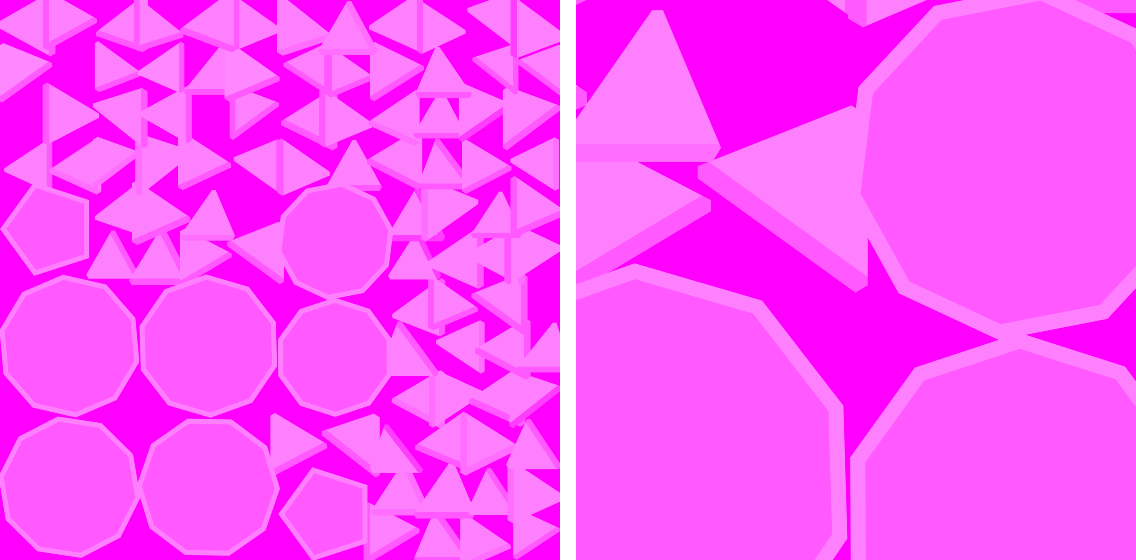
Left: the whole. Right: its middle third, enlarged.
Reproduce this pattern procedurally as a WebGL 1 fragment shader.

```glsl
precision highp float;
// Magenta atlas of packed polygon islands: rimmed decagons, pentagons and bevelled triangles.
uniform vec2 u_resolution;

const float GRID = 12.0;

float hash(vec2 p) {
  vec3 q = fract(vec3(p.xyx) * 0.1031);
  q += dot(q, q.yzx + 33.33);
  return fract((q.x + q.y) * q.z);
}

// Every tone is magenta; only the green channel varies
float paint(float green, float tone, float dist, float aa) {
  return mix(green, tone, 1.0 - smoothstep(-0.5 * aa, 0.5 * aa, dist));
}

float regularPolygon(vec2 p, float sides, float radius, float turn) {
  float sector = 6.2831853 / sides;
  float angle = mod(atan(p.y, p.x) - turn + 0.5 * sector, sector) - 0.5 * sector;
  return length(p) * cos(angle) - radius * cos(0.5 * sector);
}

bool inBlock(vec2 cell, vec2 low, vec2 high) {
  return all(greaterThanEqual(cell, low)) && all(lessThan(cell, high));
}

// Grid cells reserved for the large polygons
bool reserved(vec2 cell) {
  return inBlock(cell, vec2(0.0), vec2(6.0))
      || inBlock(cell, vec2(6.0, 3.0), vec2(8.0))
      || inBlock(cell, vec2(0.0, 6.0), vec2(2.0, 8.0))
      || inBlock(cell, vec2(6.0, 0.0), vec2(8.0, 2.0));
}

// One triangle with cut corners and darker strips along some edges
float paintTriangle(float green, vec2 p, vec2 cell, float aa) {
  vec2 center = (cell + 0.5) / GRID;
  if (inBlock(cell, vec2(8.0, 3.0), vec2(12.0, 8.0)))
    center.x = 0.7 + 0.075 * (cell.x - 7.5);
  center += (vec2(hash(cell + 3.1), hash(cell + 7.7)) - 0.5) * 0.015;

  float size = mix(1.05, 1.34, hash(cell + 11.3)) / GRID;
  vec2 q = (p - center) / size;
  float facing = step(0.5, fract(0.5 * (cell.x + cell.y)));
  if (hash(cell + 17.9) < 0.25) facing = 1.0 - facing;
  if (hash(cell + 23.5) < 0.16) q = vec2(q.y, -q.x);
  else if (facing > 0.5) q.x = -q.x;

  // Edge distances; the base lies at x = -0.5, the apex near x = 0.5
  float apex = (hash(cell + 29.3) - 0.5) * 0.5;
  float t = q.x + 0.5;
  float base = -t;
  float upper = (q.y - mix(0.56, apex, t)) / length(vec2(1.0, 0.56 - apex));
  float lower = (mix(-0.56, apex, t) - q.y) / length(vec2(1.0, 0.56 + apex));
  float cut = max((abs(q.y) - 0.47 - 0.6 * t) * 0.86, q.x - 0.44);
  float shape = max(max(base, cut), max(upper, lower));

  float pick = hash(cell + 37.1);
  float strip = -1.0;
  if (pick < 0.62) strip = max(strip, base + 0.11);
  if (pick > 0.38) strip = max(strip, lower + 0.11);

  float shade = hash(cell + 41.7);
  float face = shade > 0.94 ? 0.53 : 0.5;
  float side = shade < 0.16 ? 0.43 : (shade < 0.25 ? 0.24 : 0.35);
  float tone = paint(face, side, -strip * size, aa);
  return paint(green, tone, shape * size, aa);
}

void main() {
  float aa = 1.0 / min(u_resolution.x, u_resolution.y);
  vec2 p = gl_FragCoord.xy * aa;
  float green = 0.0;

  // Triangles packed into the free cells
  for (int j = -1; j <= 1; j++) {
    for (int i = -1; i <= 1; i++) {
      vec2 cell = floor(p * GRID) + vec2(float(i), float(j));
      if (!inBlock(cell, vec2(0.0), vec2(GRID)) || reserved(cell)) continue;
      if (hash(cell + 53.9) < 0.04) continue;
      green = paintTriangle(green, p, cell, aa);
    }
  }

  // Four large decagons, two smaller ones, two pentagons
  for (int i = 0; i < 8; i++) {
    float k = float(i);
    float odd = mod(k, 2.0);
    vec2 center = vec2(0.124 + 0.248 * odd, 0.13 + 0.252 * floor(k * 0.5));
    float radius = 0.128;
    float sides = 10.0;
    float turn = 0.6 * hash(vec2(k, 5.0));
    if (i >= 4) {
      center = vec2(0.598, 0.362 + 0.208 * odd);
      radius = 0.1065;
    }
    if (i >= 6) {
      center = mix(vec2(0.088, 0.591), vec2(0.585, 0.082), odd);
      radius = 0.088;
      sides = 5.0;
      turn = 0.0;
    }
    float dist = regularPolygon(p - center, sides, radius, turn);
    green = paint(green, 0.5, dist, aa);
    green = paint(green, 0.35, dist + 0.009, aa);
  }

  gl_FragColor = vec4(1.0, green, 1.0, 1.0);
}
```
